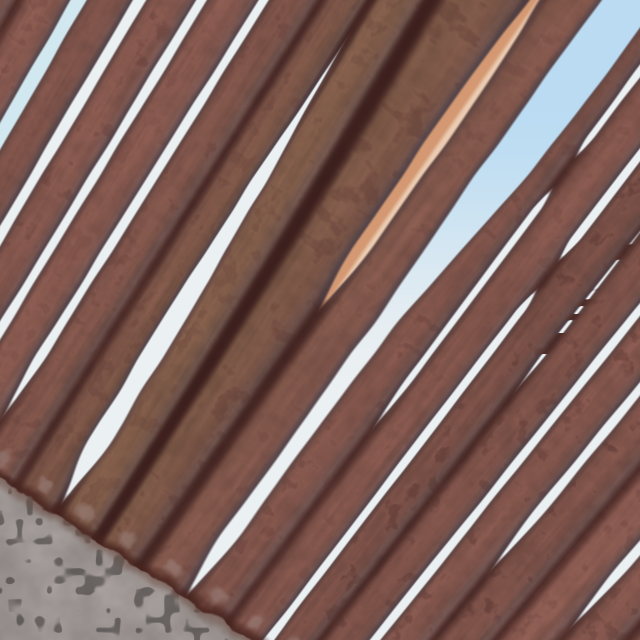
Give the GLSL for this texture, as a Shadertoy shader.

```glsl
// Fan of rusty metal rods with bright sky gaps between them, above a concrete corner.

// Per seam: height where the gap opens, height where it closes, and its width.
const float OPENS[16] = float[](-1., -1., -1., .33, 0., .2, 0., .5, .05, .31, -1., .36, -1., .09, 0., 0.);
const float CLOSES[16] = float[](2., 2., 2., 2., 1., .98, 1., 1.2, 2., 2., 2., .8, 2., 2., 1., 2.);
const float WIDTHS[16] = float[](.021, .016, .014, .014, 0., .03, 0., .02, .022, .011, .014, .007, .014, .014, 0., .014);

float hash(vec2 p) {
    return fract(sin(dot(p, vec2(127.1, 311.7))) * 43758.5453);
}

float noise(vec2 p) {
    vec2 i = floor(p), f = fract(p);
    f = f * f * (3. - 2. * f);
    return mix(mix(hash(i), hash(i + vec2(1, 0)), f.x),
               mix(hash(i + vec2(0, 1)), hash(i + vec2(1, 1)), f.x), f.y);
}

float fbm(vec2 p) {
    return .55 * noise(p) + .3 * noise(p * 2.1 + 7.) + .15 * noise(p * 4.3 + 19.);
}

float bell(float x) {
    return exp(-x * x);
}

// Rod number from the fan angle, with uneven spacing; whole numbers are seams.
float rodCoord(vec2 fan, float y) {
    float s = (atan(fan.x, fan.y) - .5222) / .0127;
    return s + bell((s - 5.3) / 1.2) * (.2 + .65 * (y - .57)) - .4 * bell((s - 9.2) / 2.2);
}

float gapWidth(int k, vec2 uv) {
    if (k < 0 || k > 15) return 0.;
    float y = uv.y;
    float w = WIDTHS[k] * smoothstep(OPENS[k], OPENS[k] + .12, y)
            * (1. - smoothstep(CLOSES[k] - .4, CLOSES[k], y));
    // Rods that touch interrupt the light, or leave only a dotted line.
    if (k == 9 || k == 10) w *= smoothstep(.015, .06, abs(y - 2.17 + .16 * float(k)));
    if (k == 11) w *= smoothstep(.4, .6, noise(vec2(y * 95., 3.)));
    return w * (.85 + .3 * noise(vec2(y * 18., float(k) * 5.)));
}

vec3 rodColor(float s, float along) {
    float u = fract(s), id = floor(s);
    vec3 rust = mix(vec3(.48, .315, .28), vec3(.48, .345, .275), bell((s - 5.6) / 1.5));
    vec3 shadow = vec3(.31, .18, .165);
    vec3 grey = vec3(.41, .33, .33);
    vec3 col = mix(rust, grey, .6 * smoothstep(.6, .9, u));
    float body = smoothstep(.0, .22, u) * (1. - smoothstep(.83, 1., u));
    col = mix(shadow, col, body);
    col *= .94 + .12 * hash(vec2(id, 4.)) + .07 * bell((u - .42) / .2);

    // Long streaks, blotches and small pits
    float streak = fbm(vec2(s * 9., along * 7.));
    float blotch = fbm(vec2(s * 3.5, along * 42.));
    col *= .83 + .17 * streak + .19 * blotch;
    float worn = .35 + .65 * hash(vec2(id, 9.));
    return mix(col, shadow, .5 * worn * smoothstep(.58, .78, blotch));
}

void mainImage(out vec4 fragColor, in vec2 fragCoord) {
    vec2 uv = fragCoord / iResolution.xy;
    vec2 fan = uv + vec2(3.1, 4.6);
    float along = length(fan), pitch = .0127 * along;
    float s = rodCoord(fan, uv.y);
    float soft = max(.0022, 1. / iResolution.y);
    vec3 col = rodColor(s, along);

    // Deep shadow where the middle rods press together
    float seam = abs(s - round(s));
    float closed = bell((s - 6.) / 1.3);
    col = mix(col, vec3(.22, .11, .1), .75 * closed * (1. - smoothstep(.04, .2, seam)));

    // Light through the seams on both sides of this rod
    for (int i = 0; i < 2; i++) {
        int k = int(floor(s)) + i;
        float d = (s - float(k)) * pitch;
        float w = gapWidth(k, uv);
        float wedge = k == 8 ? smoothstep(.4, .85, uv.y) : 0.;
        w += .045 * wedge;
        d -= .014 * wedge;
        float edge = abs(d) - .5 * w;
        float isOpen = smoothstep(.0, .005, w);
        vec3 rim = d < 0. ? vec3(.31, .26, .29) : vec3(.38, .28, .27);
        col = mix(col, rim, .75 * isOpen * (1. - smoothstep(.001, .011, edge)));

        vec3 light = mix(vec3(.92, .94, .95), vec3(.73, .86, .95), wedge);
        if (k == 0) light = vec3(.82, .91, .94);
        if (k == 7) light = mix(vec3(.83, .6, .45), vec3(.92, .8, .7), smoothstep(.0, .007, d));
        col = mix(col, light, isOpen * (1. - smoothstep(-soft, soft, edge)));
    }

    // Pale weld spot and grime at the foot of each rod
    float foot = (uv.y - .251 + .64 * uv.x) / 1.187 + .014 * (fbm(uv * 38.) - .5);
    vec2 spot = vec2((fract(s) - .5) * pitch, foot - .029);
    float spotMask = 1. - smoothstep(.005, .017, length(spot) + .01 * (noise(uv * 90.) - .5));
    col = mix(col, vec3(.6, .5, .48), .6 * spotMask);
    col = mix(col, vec3(.27, .13, .11), .8 * (1. - smoothstep(.002, .022, foot)));

    // Concrete corner
    vec3 concrete = vec3(.62, .59, .58) * (.87 + .22 * fbm(uv * 24.));
    concrete *= 1. - .35 * smoothstep(.7, .85, noise(uv * 65.));
    concrete = mix(concrete, vec3(.43, .31, .27), .6 * smoothstep(-.02, .0, foot));
    col = mix(concrete, col, smoothstep(-soft, soft, foot));

    fragColor = vec4(col, 1.);
}
```
